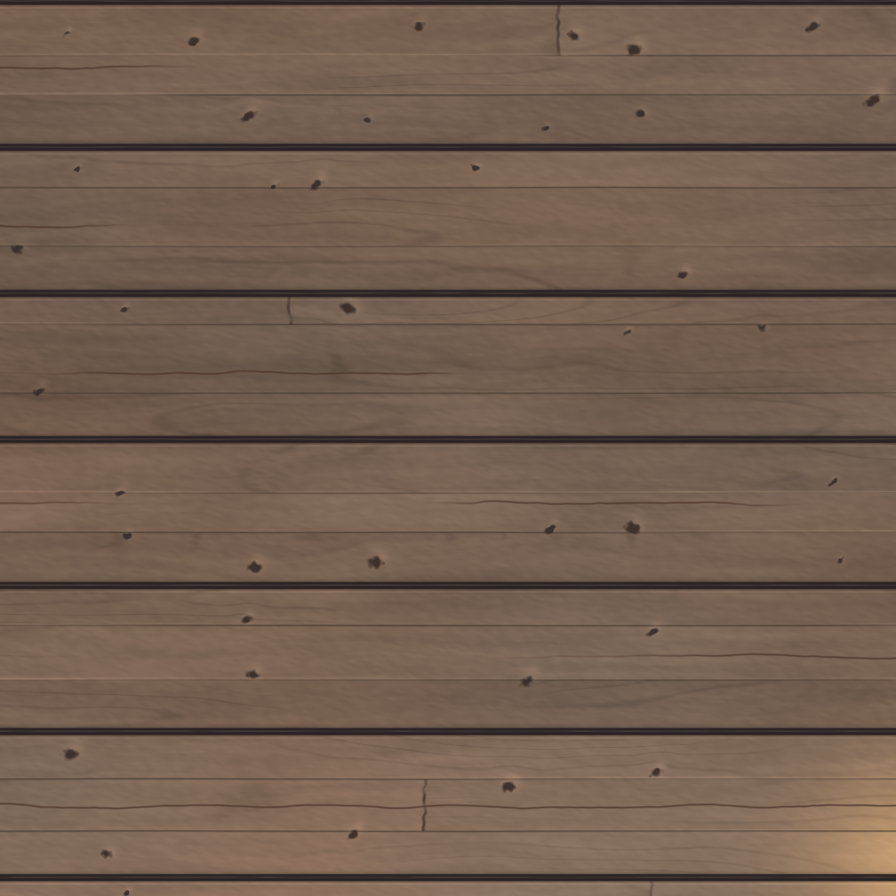
A Shadertoy shader for this texture:

```glsl
// Weathered brown deck boards with dark gaps, thin glued seams, butt joints, knots and fine grain.

const float PITCH = 0.1630;        // height of one board with its gap
const float FIRST_GAP = 0.0205;    // centre of the lowest gap
const float GAP_HALF = 0.0039;
const float SEAM_HALF = 0.0009;
const float JOINT_HALF = 0.0016;
const float KNOT_COLUMNS = 6.0;
const float KNOT_CHANCE = 0.58;
const float GRAIN = 0.17;
const vec3 WOOD = vec3(0.462, 0.380, 0.320);
const vec3 GAP_DARK = vec3(0.165, 0.135, 0.135);
const vec3 GAP_MID = vec3(0.265, 0.230, 0.220);
const vec3 KNOT_DARK = vec3(0.21, 0.165, 0.145);
const vec3 CRACK_RED = vec3(0.30, 0.205, 0.165);
const vec3 GLOW = vec3(0.24, 0.18, 0.08);

float hash(vec2 p) {
    vec3 q = fract(p.xyx * 0.1031);
    q += dot(q, q.yzx + 33.33);
    return fract((q.x + q.y) * q.z);
}

float noise(vec2 p) {
    vec2 i = floor(p), f = fract(p);
    f = f * f * (3.0 - 2.0 * f);
    return mix(mix(hash(i), hash(i + vec2(1, 0)), f.x),
               mix(hash(i + vec2(0, 1)), hash(i + vec2(1, 1)), f.x), f.y);
}

float fbm(vec2 p) {
    float sum = 0.0, amp = 0.5;
    for (int i = 0; i < 4; i++) {
        sum += amp * noise(p);
        p = p * 2.03 + 17.3;
        amp *= 0.5;
    }
    return sum;
}

// Coverage of a line of the given half width at distance d
float line(float d, float halfWidth, float soft) {
    return 1.0 - smoothstep(halfWidth - soft, halfWidth + soft, abs(d));
}

void mainImage(out vec4 fragColor, in vec2 fragCoord) {
    vec2 uv = fragCoord / iResolution.xy;
    float px = max(1.0 / iResolution.y, 0.0008);
    float row = (uv.y - FIRST_GAP) / PITCH;
    float board = floor(row), t = row - board;

    // Knots: core, pale rim, and the bend they give to the grain
    float core = 0.0, rim = 0.0, bend = 0.0;
    float column = floor(uv.x * KNOT_COLUMNS);
    for (int j = 0; j < 2; j++) {
        for (int i = -1; i <= 1; i++) {
            vec2 id = vec2(column + float(i), board * 2.0 + float(j)) + 31.0;
            if (hash(id) > KNOT_CHANCE) continue;
            vec2 at = vec2((column + float(i) + mix(0.1, 0.9, hash(id + 7.1))) / KNOT_COLUMNS,
                           PITCH * (0.5 * float(j) + mix(0.12, 0.4, hash(id + 13.7))));
            float size = mix(0.0030, 0.0085, pow(hash(id + 23.9), 1.3));
            vec2 d = vec2(uv.x, t * PITCH) - at;
            d.y -= d.x * (hash(id + 5.3) - 0.3) * 0.7;
            float r = length(d * vec2(0.85, 1.15)) + (noise(uv * 240.0) - 0.5) * 0.004;
            core = max(core, 1.0 - smoothstep(size * 0.45, size + px, r));
            rim = max(rim, exp(-pow(length(d - size * vec2(0.6, 0.7)) / (size * 1.3), 2.0)));
            bend += d.y * exp(-dot(d, d) / (size * size * 9.0));
        }
    }

    // Seams split each board into three strips
    float strip = 0.0, seamDark = 0.0, seamLight = 0.0;
    for (int i = 0; i < 2; i++) {
        vec2 id = vec2(board + 11.0, float(i) * 5.0 + 3.0);
        float level = (i == 0) ? mix(0.24, 0.37, hash(id)) : mix(0.60, 0.82, hash(id));
        float d = (t - level) * PITCH + (noise(vec2(uv.x * 6.0, id.x)) - 0.5) * 0.001;
        float fade = smoothstep(0.25, 0.65, noise(vec2(uv.x * 2.5 + id.y, id.x * 3.7)));
        strip += step(0.0, d);
        seamDark = max(seamDark, fade * line(d, SEAM_HALF, px));
        seamLight = max(seamLight, (1.1 - fade) * line(d - 0.0018, SEAM_HALF, px));
    }

    // Butt joint in some strips, with a change of tone across it
    vec2 stripId = vec2(board + 41.0, strip * 3.0 + 2.0);
    float jointX = mix(0.08, 0.92, hash(stripId));
    float wobble = (noise(vec2(uv.y * 160.0, stripId.x)) - 0.5) * 0.004;
    float hasJoint = step(0.55, hash(stripId + 9.4));
    float joint = hasJoint * line(uv.x - jointX + wobble, JOINT_HALF, 0.0015)
                * (0.3 + 0.6 * noise(vec2(uv.y * 110.0, board)));
    float side = hasJoint * step(jointX, uv.x);
    float tone = (hash(stripId + side * 19.0) - 0.5) * 0.09;

    // Grain: long streaks, arched growth rings and a fine slanted nap
    vec2 p = vec2(uv.x + hash(stripId + 3.3) * 9.0 + side * 4.0, uv.y - bend * 0.7);
    float warp = fbm(p * vec2(3.0, 10.0));
    float streak = fbm(vec2(p.x * 5.0, p.y * 95.0 + warp * 5.0)) - 0.47;
    float ring = abs(fract(noise(p * vec2(2.2, 15.0)) * 6.0 + warp * 2.0) - 0.5);
    float arches = (1.0 - smoothstep(0.0, 0.13, ring)) * smoothstep(0.42, 0.65, noise(p * vec2(3.5, 19.0) + 8.0));
    float nap = noise(vec2(uv.x * 75.0 - uv.y * 90.0, uv.y * 270.0 + uv.x * 95.0)) - 0.5;
    float blotch = fbm(uv * vec2(4.0, 9.0) + 21.0) - 0.47;
    tone += GRAIN * streak - 0.08 * arches + 0.065 * nap + 0.20 * blotch;

    // Light grows towards the bottom, with a warm spot in the lower right corner
    tone += 0.16 * (1.0 - smoothstep(0.0, 0.30, uv.y)) - 0.02 + 0.03 * uv.x;
    vec3 color = WOOD * (1.0 + tone);
    color *= mix(vec3(0.97, 1.0, 1.02), vec3(1.03, 0.99, 0.97), noise(uv * vec2(3.0, 8.0) + 4.0));
    color += GLOW * exp(-dot(uv - vec2(1.02, 0.03), uv - vec2(1.02, 0.03)) / 0.012);

    // Long reddish cracks on some boards
    float crackLevel = mix(0.42, 0.56, hash(vec2(board, 61.0)));
    float crackY = (t - crackLevel) * PITCH + (fbm(vec2(uv.x * 14.0, board * 5.1)) - 0.5) * 0.009;
    float crackFade = smoothstep(0.48, 0.70, noise(vec2(uv.x * 3.0, board * 7.3 + 2.0)));
    color = mix(color, CRACK_RED, 0.75 * crackFade * line(crackY, 0.0010, px));

    // Marks on the boards
    color *= 1.0 + 0.13 * seamLight;
    color = mix(color, WOOD * 0.62, 0.7 * seamDark);
    color = mix(color, KNOT_DARK * 1.15, joint);
    color *= 1.0 + 0.14 * rim;
    color = mix(color, KNOT_DARK, 0.9 * core);

    // Gaps: shaded lips, dark slot and a dull line along its middle
    float gap = (t < 0.5 ? t : t - 1.0) * PITCH;
    color *= 1.0 - 0.22 * exp(-max(abs(gap) - GAP_HALF, 0.0) / 0.0022);
    color *= 1.0 + 0.12 * line(gap + GAP_HALF + 0.003, 0.0012, px);
    float dull = line(gap - 0.0004, 0.0010, px) * (0.4 + 0.6 * noise(vec2(uv.x * 40.0, board)));
    color = mix(color, mix(GAP_DARK, GAP_MID, dull), line(gap, GAP_HALF, px));

    fragColor = vec4(clamp(color, 0.0, 1.0), 1.0);
}
```
